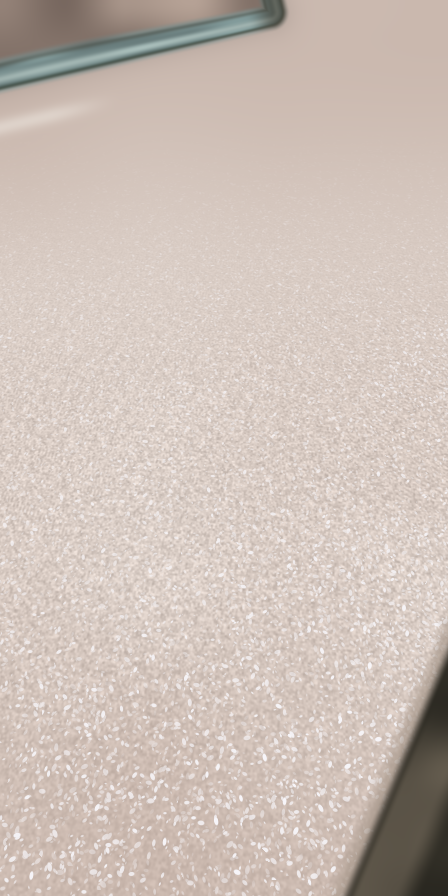
Give the GLSL for this texture, as a WebGL 2 fragment shader.

```glsl
#version 300 es
precision highp float;
// A pale pink glitter tabletop receding upward, with a glassy slab at the top
// left and a dark gap beyond the table edge. Grain and flakes live in a
// perspective grid; focus falls off toward the far end.

#define LIGHT_TONE vec3(0.86, 0.812, 0.782)
#define SHADE_TONE vec3(0.785, 0.712, 0.672)
#define FLAKE_TONE vec3(0.97, 0.965, 0.98)
#define TEAL_TONE vec3(0.47, 0.56, 0.56)
#define GAP_TONE vec3(0.18, 0.17, 0.14)
#define SIDE_TONE vec3(0.37, 0.34, 0.29)
#define HORIZON 3.2
#define FLAKE_CELLS 190.0
#define GRAIN_CELLS 430.0
#define GRAIN_AMOUNT 0.11
#define FLAKE_DENSITY 0.42

uniform vec2 u_resolution;
out vec4 fragColor;

float hash(vec2 p) {
    return fract(sin(dot(p, vec2(127.1, 311.7))) * 43758.5);
}

float noise(vec2 p) {
    vec2 i = floor(p), f = fract(p);
    f = f * f * (3.0 - 2.0 * f);
    return mix(mix(hash(i), hash(i + vec2(1, 0)), f.x),
               mix(hash(i + vec2(0, 1)), hash(i + vec2(1, 1)), f.x), f.y);
}

vec2 rotate(vec2 p, float angle) {
    float c = cos(angle), s = sin(angle);
    return vec2(c * p.x - s * p.y, s * p.x + c * p.y);
}

// Brightest randomly turned flake near g; soft is the edge width in cells
float flakes(vec2 g, float density, float soft) {
    vec2 cell = floor(g);
    float glow = 0.0;
    for (int j = -1; j <= 1; j++) {
        for (int i = -1; i <= 1; i++) {
            vec2 id = cell + vec2(i, j);
            float lit = step(hash(id + 7.3), density);
            vec2 d = g - id - vec2(hash(id + 1.7), hash(id + 4.1));
            d = rotate(d, 6.28 * hash(id + 9.2)) * vec2(0.75, 1.3);
            float radius = mix(0.14, 0.4, hash(id + 2.9));
            float spot = 1.0 - smoothstep(radius - soft, radius + soft, length(d));
            glow = max(glow, lit * spot * mix(0.2, 1.0, hash(id + 5.6)));
        }
    }
    return glow;
}

vec3 tableColor(vec2 p) {
    // Broad light: shaded far end, bright middle, shaded near end
    float far = smoothstep(1.3, 1.85, p.y - 0.1 * p.x);
    float near = 1.0 - smoothstep(0.0, 0.85, p.y + 0.1 * p.x);
    float cloud = noise(p * 3.0 + 3.0) - 0.5;
    float shade = clamp(0.14 + 0.75 * far + 0.8 * near + 0.25 * cloud, 0.0, 1.0);
    vec3 col = mix(LIGHT_TONE, SHADE_TONE, shade);

    // Perspective grid
    float depth = HORIZON - p.y;
    vec2 plane = vec2((p.x - 0.5) / depth, 2.5 / depth);
    float focus = 1.0 - smoothstep(0.95, 1.65, p.y);

    // Fine grain of pits and bumps, turned so that no rows show
    vec2 g = rotate(plane, 0.6) * GRAIN_CELLS;
    float bump = noise(g) + noise(rotate(g, 1.1) * 1.3 + 40.0) - 1.0;
    col += bump * GRAIN_AMOUNT * focus * mix(0.5, 1.0, smoothstep(0.1, 0.7, p.y));

    // Flakes: denser and brighter toward the near right
    float soft = FLAKE_CELLS / depth * 0.7 / u_resolution.x + 0.1 * (1.0 - focus);
    float nearness = clamp(1.0 - 0.6 * p.y + 0.3 * p.x, 0.0, 1.0);
    float patches = 0.6 + 0.8 * noise(p * 9.0);
    float density = FLAKE_DENSITY * patches * mix(0.3, 1.0, nearness);
    vec2 f = rotate(plane, 0.35) * FLAKE_CELLS;
    float glow = flakes(f, density, soft);
    vec2 finer = rotate(f, 0.9) * 1.4 + 31.0;
    glow = max(glow, 0.8 * flakes(finer, density, soft * 1.4));
    float strength = mix(0.5, 1.0, nearness) * (1.0 - smoothstep(1.2, 1.75, p.y));
    return mix(col, FLAKE_TONE, glow * strength);
}

// Glass rim over a blurred face; d is the signed distance to the outline
vec3 slabColor(vec2 p, vec2 q, float d) {
    float t = -d / mix(0.048, 0.066, smoothstep(0.0, -0.6, q.x));
    vec3 face = mix(vec3(0.42, 0.36, 0.33), vec3(0.74, 0.66, 0.61), noise(p * 7.0 + 5.0));
    float streak = noise(vec2(q.x * 9.0, t * 5.0));
    vec3 rim = TEAL_TONE * (0.85 + 0.3 * streak);
    rim = mix(rim, vec3(0.75, 0.82, 0.8), 0.6 * exp(-pow((t - 0.4) / 0.14, 2.0)));
    rim = mix(rim, GAP_TONE * vec3(1.1, 1.4, 1.4), 0.7 * exp(-pow((t - 0.1) / 0.09, 2.0)));
    rim = mix(rim, GAP_TONE * 1.4, 0.4 * exp(-pow((t - 0.88) / 0.1, 2.0)));
    rim = mix(rim, GAP_TONE * 1.4, 0.65 * smoothstep(-0.09, -0.02, q.x));
    return mix(rim, face, smoothstep(0.85, 1.2, t));
}

void main() {
    vec2 p = gl_FragCoord.xy / u_resolution.x;
    vec3 col = tableColor(p);

    // Slab frame: origin at its lower right corner
    vec2 q = rotate(p - vec2(0.645, 1.946), -0.229);
    vec2 k = vec2(q.x, -q.y) + 0.035;
    float d = length(max(k, 0.0)) + min(max(k.x, k.y), 0.0) - 0.035;

    // Pale reflection and soft contact shadow on the table
    float strip = exp(-pow((q.y + 0.078) / 0.018, 2.0)) * (1.0 - smoothstep(0.1, 0.28, p.x));
    col = mix(col, vec3(0.92, 0.89, 0.86), 0.6 * strip);
    col *= 1.0 - 0.08 * exp(-max(d, 0.0) * 40.0);
    col = mix(col, slabColor(p, q, d), 1.0 - smoothstep(-0.01, 0.01, d));

    // Table edge, its side and the dark gap beyond
    float e = dot(p - vec2(0.768, 0.0), vec2(0.923, -0.386));
    float side = smoothstep(0.0, 0.03, e) * (1.0 - smoothstep(0.1, 0.16, e));
    side *= 1.0 - smoothstep(0.25, 0.45, p.y);
    vec3 beyond = mix(GAP_TONE, SIDE_TONE, side) * (0.9 + 0.2 * noise(p * 10.0));
    col = mix(col, vec3(0.66, 0.60, 0.55), 0.75 * smoothstep(-0.045, -0.005, e));
    col = mix(col, beyond, smoothstep(-0.01, 0.018, e));

    fragColor = vec4(clamp(col, 0.0, 1.0), 1.0);
}
```
